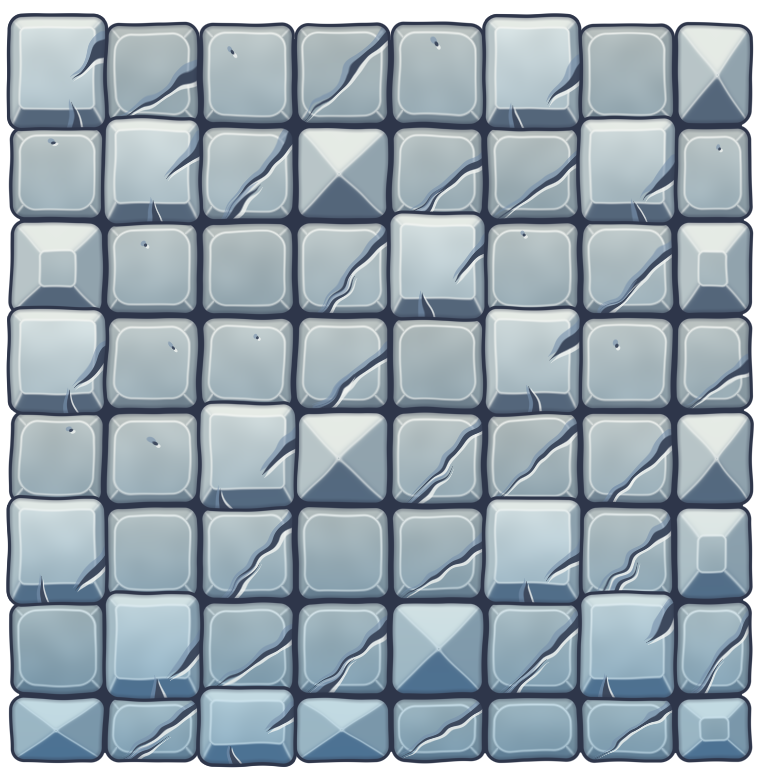
Give the GLSL for this texture, as a WebGL 1 fragment shader.

```glsl
precision highp float;
// A wall of 8 x 8 bevelled blue-grey stone tiles on a pale ground.
// Each tile is a rounded box split into four lit bevels and a face; pyramids
// have almost no face, raised tiles overlap neighbours, others are cracked.
uniform vec2 u_resolution;

#define TILES 8.0
#define CELL 0.1237
#define WALL_MIN vec2(0.013, 0.040)
#define WALL_MAX vec2(0.979, 0.992)
#define JOINT 0.0038
#define OUTLINE 0.0042
#define CORNER 0.015
#define WOBBLE 0.0035
#define CRACKED 0.55
#define INK vec3(0.18, 0.21, 0.29)
#define LIGHT vec3(0.95, 0.96, 0.95)
#define SHADE vec3(0.33, 0.40, 0.48)

float hash(vec2 p) { return fract(sin(dot(p, vec2(127.1, 311.7))) * 43758.5); }

float gradientDot(vec2 cell, vec2 p) {
  float angle = 6.2832 * hash(cell);
  return dot(vec2(cos(angle), sin(angle)), p - cell);
}

float noise(vec2 p) {
  vec2 i = floor(p), f = p - i, e = vec2(1.0, 0.0);
  vec2 s = f * f * (3.0 - 2.0 * f);
  return mix(mix(gradientDot(i, p), gradientDot(i + e, p), s.x),
             mix(gradientDot(i + e.yx, p), gradientDot(i + 1.0, p), s.x), s.y);
}

float roundBox(vec2 p, vec2 halfSize, float r) {
  vec2 q = abs(p) - halfSize + r;
  return length(max(q, 0.0)) + min(max(q.x, q.y), 0.0) - r;
}

float cover(float d, float px) { return 1.0 - smoothstep(-px, px, d); }

// Tile kinds, by column x and row y counted from the top
bool every(float a, float n) { return mod(a + 0.5, n) < 1.0; }

bool isPyramid(vec2 id) {
  if (id.x > 6.5) return every(mod(id.y, 5.0), 2.0);
  if (id.x < 0.5) return every(id.y - 2.0, 5.0);
  if (every(id.x - 3.0, 8.0)) return every(id.y - 1.0, 3.0);
  return every(id.x - 4.0, 8.0) && every(id.y - 6.0, 8.0);
}

bool isRaised(vec2 id) {
  float shift = abs(id.y - 3.0) < 1.5 ? 2.0 + step(3.5, id.y) : 0.0;
  return every(id.x - id.y - shift, 5.0) && !isPyramid(id);
}

// Tapering crack from a to its tip b, with a pale lower lip
float wedge(vec2 u, vec2 a, vec2 b, float w) {
  vec2 ab = b - a;
  float t = clamp(dot(u - a, ab) / max(dot(ab, ab), 1e-4), 0.0, 1.0);
  return length(u - a - ab * t) - w * (1.0 - t);
}

vec3 crack(vec3 col, vec2 u, vec2 a, vec2 b, float w, float px) {
  col = mix(col, SHADE * 1.4, 0.6 * cover(wedge(u + 0.05, a, b, w * 1.5), px));
  col = mix(col, LIGHT, 0.8 * cover(wedge(u - 0.045, a, b, w * 1.2), px));
  return mix(col, mix(INK, SHADE, 0.4), cover(wedge(u, a, b, w), px));
}

vec3 paintTile(vec3 col, vec2 p, vec2 id, float px) {
  bool pyramid = isPyramid(id), raised = isRaised(id);
  float h1 = hash(id + 3.1), h2 = hash(id + 17.7), h3 = hash(id + 41.3);
  vec2 lo = WALL_MIN + id * CELL, hi = min(lo + CELL, WALL_MAX);
  if (id.y < 0.5) lo.y -= 0.01;
  if (raised) { lo -= vec2(0.003, 0.012); hi += vec2(0.003, 0.006); }
  vec2 size = 0.5 * (hi - lo) - JOINT, q = p - 0.5 * (lo + hi), u = q / size;
  float d = roundBox(q, size, CORNER);

  // Bevel widths: left, right, top, bottom
  vec4 w = vec4(0.007, 0.008, 0.008, 0.009) + 0.003 * h1;
  if (raised) w = vec4(0.013, 0.013, 0.014, 0.025);
  if (pyramid) {
    float lean = 0.24 * (h1 - 0.5);
    w = size.xxyy * vec4(1.0 + lean, 1.0 - lean, 1.02, 0.98) * (h2 > 0.3 ? 0.97 : 0.6);
  }
  vec2 faceSize = size - 0.5 * (w.xz + w.yw);
  float faceR = min(raised || pyramid ? 0.007 : 0.022, min(faceSize.x, faceSize.y));
  float faceD = roundBox(q - 0.5 * (w.xz - w.yw), faceSize, faceR);

  // Blend the bevels by nearness to each side
  vec4 s = vec4(q.x + size.x, size.x - q.x, q.y + size.y, size.y - q.y) / w;
  float nearest = min(min(s.x, s.y), min(s.z, s.w));
  vec4 k = exp((nearest - s) * 450.0 * w.x);
  float total = dot(k, vec4(1.0));
  vec3 bottom = mix(SHADE, vec3(0.38, 0.54, 0.66), 0.6 * smoothstep(0.5, 1.0, p.y));
  vec3 bevel = (k.x * vec3(0.72, 0.77, 0.78) + k.y * vec3(0.57, 0.64, 0.68)
              + k.z * vec3(0.90, 0.92, 0.90) + k.w * bottom) / total;
  vec3 face = mix(vec3(0.73, 0.77, 0.77), vec3(0.58, 0.66, 0.70), 0.5 + 0.5 * u.y);
  face += 0.05 * (h3 - 0.5) + 0.05 * noise(p * 22.0) + (raised ? 0.07 - 0.03 * u.y : 0.0);
  if (!raised && !pyramid) bevel = mix(face * 0.86, bevel, 0.38);
  vec3 stone = mix(bevel, face, cover(faceD, px));

  // Bright ridges and face rim
  float ridge = smoothstep(0.12, 0.5, 1.0 - 1.0 / total) * step(0.0, faceD);
  float rim = cover(abs(faceD) - 0.0013, px + 0.0006);
  stone = mix(stone, LIGHT, max(0.55 * ridge, rim * (0.72 - 0.15 * u.y)));
  stone = mix(stone, stone * vec3(0.72, 0.87, 0.97), 0.6 * smoothstep(0.55, 1.0, p.y));

  // Cracks, notches and pits
  vec2 v = u + 0.16 * vec2(noise(u * 2.0 + id * 5.3), noise(u * 2.0 - id * 3.7));
  float vpx = px / size.x;
  if (raised) {
    float x = 0.9 * (h1 - 0.5);
    stone = crack(stone, v, vec2(x, 1.1), vec2(x - 0.1, 0.55), 0.10, vpx);
    stone = crack(stone, v, vec2(1.1, h2 - 0.8), vec2(0.35, h2 - 0.1), 0.12, vpx);
  } else if (!pyramid && h2 < CRACKED) {
    float rise = 0.9 * h1 - 0.9;
    stone = crack(stone, v, vec2(1.1, rise), vec2(-0.9 + 0.4 * h3, 1.0), 0.085, vpx);
    if (h3 > 0.4) stone = crack(stone, v, vec2(-0.5, 1.1), vec2(0.3, 0.25), 0.07, vpx);
  } else if (!pyramid && h3 > 0.5) {
    vec2 pit = vec2(h1 - 0.5, h2 - 1.3);
    stone = crack(stone, v, pit, pit, 0.04, vpx);
  }
  stone = mix(stone, INK, 0.3 * smoothstep(-0.006, 0.0, d));
  col = mix(col, INK, cover(d - OUTLINE, px));
  return mix(col, stone, cover(d, px));
}

void main() {
  vec2 p = gl_FragCoord.xy / u_resolution;
  p.y = 1.0 - p.y;
  float px = 0.75 / min(u_resolution.x, u_resolution.y);
  p += WOBBLE * vec2(noise(p * 19.0), noise(p * 19.0 + 57.0));
  vec2 own = clamp(floor((p - WALL_MIN) / CELL), 0.0, TILES - 1.0);

  // Ground, mortar, then the tile and any raised neighbours over it
  vec2 wall = 0.5 * (WALL_MAX - WALL_MIN) - 0.012;
  float mortar = roundBox(p - 0.5 * (WALL_MIN + WALL_MAX), wall, 0.01);
  vec3 col = mix(vec3(1.0), INK, cover(mortar, px));
  col = paintTile(col, p, own, px);
  for (int j = -1; j <= 1; j++) {
    for (int i = -1; i <= 1; i++) {
      vec2 id = own + vec2(float(i), float(j));
      bool inside = id == clamp(id, 0.0, TILES - 1.0);
      if (inside && isRaised(id)) col = paintTile(col, p, id, px);
    }
  }
  gl_FragColor = vec4(col, 1.0);
}
```
